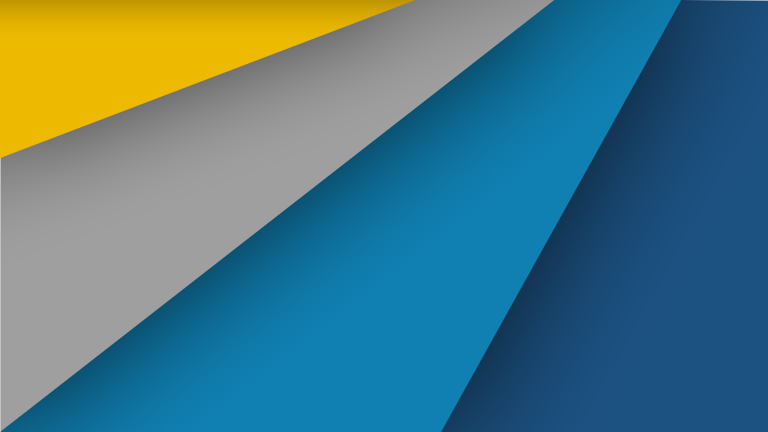
Write a Shadertoy shader that draws this background.

```glsl
// Overlapping sheets of coloured paper cut along slanted edges.
// Each sheet is a half-plane from a signed line distance, stacked from
// back to front, and casts a soft shadow on the sheet below it.

const float ASPECT = 16.0 / 9.0;

const vec3 NAVY   = vec3(0.110, 0.320, 0.510);
const vec3 BLUE   = vec3(0.063, 0.502, 0.700);
const vec3 GRAY   = vec3(0.622);
const vec3 YELLOW = vec3(0.933, 0.730, 0.004);
const vec3 MARGIN = vec3(0.80);

// Lower and upper end of each cut, in units of the canvas height
const vec2 BLUE_LOW   = vec2(1.021, 0.0),   BLUE_HIGH   = vec2(1.577, 1.0);
const vec2 GRAY_LOW   = vec2(0.0, 0.0),     GRAY_HIGH   = vec2(1.283, 1.0);
const vec2 YELLOW_LOW = vec2(0.0, 0.634),   YELLOW_HIGH = vec2(0.961, 1.0);

// Shadow settings: x = reach, y = darkness at the edge
const vec2 NAVY_SHADE   = vec2(0.34, 0.36);
const vec2 BLUE_SHADE   = vec2(0.32, 0.36);
const vec2 GRAY_SHADE   = vec2(0.25, 0.28);
const vec2 YELLOW_SHADE = vec2(0.11, 0.20);

const float END_FADE = 0.22;      // length over which shadows weaken at the ends
const float END_STRENGTH = 0.72;  // shadow strength left at the ends
const float MARGIN_WIDTH = 0.0018;

// Signed distance to a line, positive on its right side
float lineDistance(vec2 p, vec2 a, vec2 b) {
    vec2 dir = normalize(b - a);
    return dot(p - a, vec2(dir.y, -dir.x));
}

// Brightness left under a soft shadow at distance d
float shadow(float d, vec2 shade) {
    float t = clamp(1.0 - d / shade.x, 0.0, 1.0);
    return 1.0 - shade.y * t * t;
}

// Shadow of a cut, weaker towards both of its ends
float cutShadow(vec2 p, vec2 a, vec2 b, vec2 shade) {
    float len = distance(a, b);
    float along = dot(p - a, (b - a) / len);
    float toEnd = min(along, len - along);
    float strength = mix(END_STRENGTH, 1.0, smoothstep(-0.05, END_FADE, toEnd));
    return shadow(lineDistance(p, a, b), shade * vec2(1.0, strength));
}

// Anti-aliased coverage of the left side of a cut
float sheet(vec2 p, vec2 a, vec2 b, float pixel) {
    return smoothstep(-0.7 * pixel, 0.7 * pixel, -lineDistance(p, a, b));
}

void mainImage(out vec4 fragColor, in vec2 fragCoord) {
    vec2 p = fragCoord / iResolution.xy * vec2(ASPECT, 1.0);
    float pixel = 1.0 / iResolution.y;

    // Each sheet, darkened by the one above it
    vec3 navy = NAVY * cutShadow(p, BLUE_LOW, BLUE_HIGH, NAVY_SHADE);
    vec3 blue = BLUE * cutShadow(p, GRAY_LOW, GRAY_HIGH, BLUE_SHADE);
    vec3 gray = GRAY * cutShadow(p, YELLOW_LOW, YELLOW_HIGH, GRAY_SHADE);
    vec3 yellow = YELLOW * shadow(1.0 - p.y, YELLOW_SHADE);

    // Stack from back to front
    vec3 color = mix(navy, blue, sheet(p, BLUE_LOW, BLUE_HIGH, pixel));
    color = mix(color, gray, sheet(p, GRAY_LOW, GRAY_HIGH, pixel));

    // Pale slivers where the sheets stop short of the canvas
    float left = clamp((MARGIN_WIDTH - p.x) / pixel + 0.5, 0.0, 1.0);
    float wedge = MARGIN_WIDTH * (p.x - BLUE_HIGH.x) / (ASPECT - BLUE_HIGH.x);
    float top = clamp((wedge - 1.0 + p.y) / pixel + 0.5, 0.0, 1.0)
              * step(BLUE_HIGH.x, p.x);
    color = mix(color, MARGIN, max(left, top));

    color = mix(color, yellow, sheet(p, YELLOW_LOW, YELLOW_HIGH, pixel));
    fragColor = vec4(color, 1.0);
}
```
